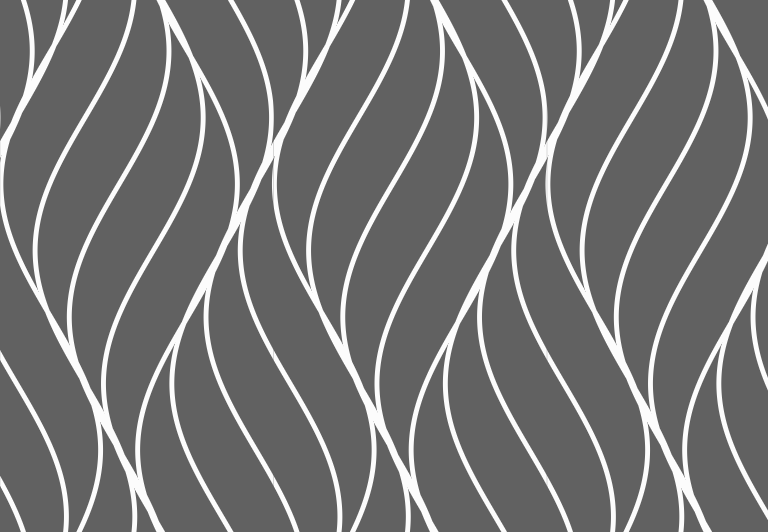
Give the GLSL for this pattern, as a Shadertoy shader.

```glsl
// Interlaced white wave lines on grey, forming leaning leaf shapes.
// Each tile holds eight copies of one sine curve, evenly spaced across; their
// vertical phase climbs then falls, so neighbours merge and fan out again.

const float TAU = 6.2831853;

const vec3 GROUND_COLOR = vec3(0.38);
const vec3 LINE_COLOR = vec3(0.99);

// Lengths are fractions of the canvas height; the tile is one canvas high.
const float TILE_WIDTH = 0.5141;
const int CURVES_PER_TILE = 8;
const float SWING = 0.0937;         // half the sideways travel of a curve
const float CENTRE_X = 0.0954;      // middle of the first curve
const float LEFTMOST_DEPTH = 0.346; // depth at which it is furthest left
const float LINE_WIDTH = 0.0092;
const float SEAM_WIDTH = 0.0018;
const float SEAM_STRENGTH = 0.25;

// Signed offset from the nearest multiple of period.
float wrapCentred(float x, float period) {
    return x - period * floor(x / period + 0.5);
}

// Approximate distance to one curve, corrected for its slope.
float curveDistance(vec2 p, float index) {
    float count = float(CURVES_PER_TILE);
    float halfCount = 0.5 * count;
    float phase = (halfCount - abs(index - halfCount)) / count;
    float angle = TAU * (p.y - LEFTMOST_DEPTH - phase);
    float curveX = CENTRE_X + index * TILE_WIDTH / count - SWING * cos(angle);
    float slope = SWING * TAU * sin(angle);
    return abs(wrapCentred(p.x - curveX, TILE_WIDTH)) / sqrt(1.0 + slope * slope);
}

// Antialiased coverage of a stroke of the given width.
float stroke(float dist, float width, float pixel) {
    return clamp((0.5 * width - dist) / pixel + 0.5, 0.0, 1.0);
}

void mainImage(out vec4 fragColor, in vec2 fragCoord) {
    float pixel = 1.0 / iResolution.y;
    vec2 p = fragCoord * pixel;
    p.y = 1.0 - p.y; // depth below the top edge

    // Nearest of the eight curves
    float nearest = TILE_WIDTH;
    for (int i = 0; i < CURVES_PER_TILE; i++) {
        nearest = min(nearest, curveDistance(p, float(i)));
    }
    float line = stroke(nearest, LINE_WIDTH, pixel);

    // Faint hairline where tiles join, visible only across the lines
    float seam = stroke(abs(wrapCentred(p.x, TILE_WIDTH)), SEAM_WIDTH, pixel);
    line *= 1.0 - SEAM_STRENGTH * seam;

    fragColor = vec4(mix(GROUND_COLOR, LINE_COLOR, line), 1.0);
}
```
